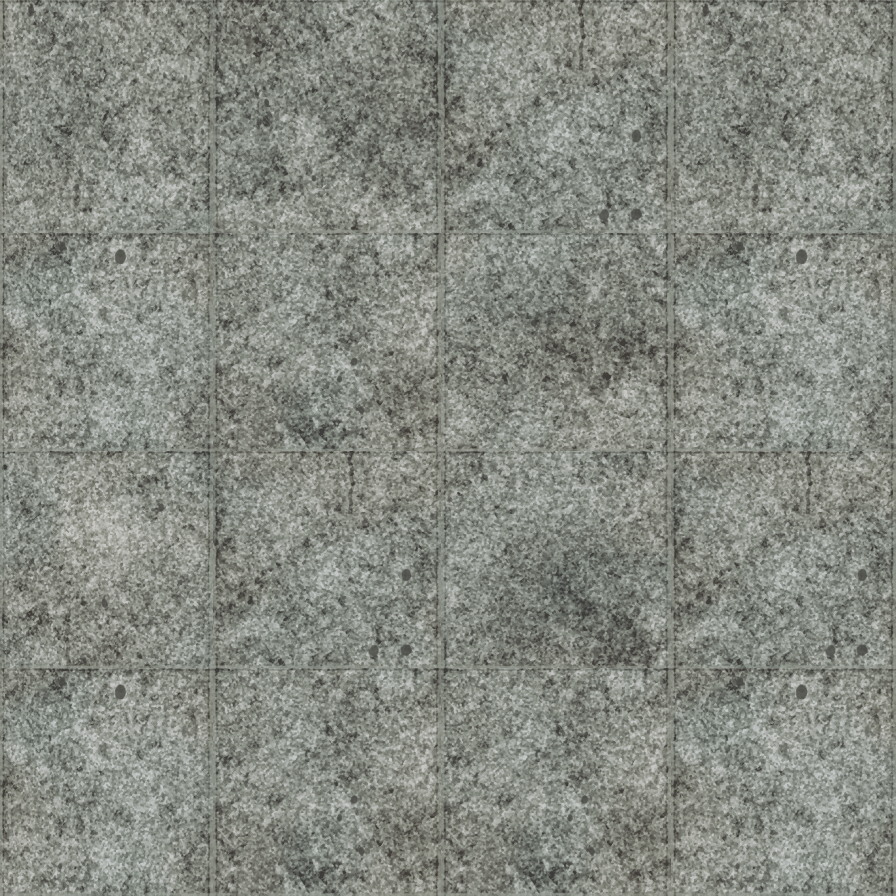
Give the GLSL for this texture, as a Shadertoy shader.

```glsl
// Weathered grey concrete slabs, four by four, with raised joints, stains and pits.

// Slab design of each place, rows from the bottom up
const int DESIGN[16] = int[16](3, 4, 4, 3,  6, 2, 7, 2,  3, 4, 5, 3,  0, 1, 2, 0);

// Main stain of each design: centre, radius, change of tone
const vec4 STAIN[8] = vec4[8](
    vec4(.30, .45, .35, -.05), vec4(.95, .50, .45, -.08),
    vec4(.05, .40, .25, -.04), vec4(.65, .75, .35, .04),
    vec4(.32, .16, .17, -.11), vec4(.45, .50, .42, -.07),
    vec4(.50, .55, .25, .04), vec4(.60, .20, .45, -.08));

float hash(vec2 p) {
    vec3 q = fract(p.xyx * .1031);
    q += dot(q, q.yzx + 33.33);
    return fract((q.x + q.y) * q.z);
}

// Cellular noise: x = distance to the nearest point, y = blended cell value
vec2 cellular(vec2 p) {
    float nearest = 9., sum = 0., total = 0.;
    for (int y = -1; y <= 1; y++)
    for (int x = -1; x <= 1; x++) {
        vec2 cell = floor(p) + vec2(x, y);
        vec2 d = cell + vec2(hash(cell), hash(cell + 71.3)) - p;
        float r = dot(d, d), weight = exp(-5. * r);
        nearest = min(nearest, r);
        sum += weight * hash(cell + 19.7);
        total += weight;
    }
    return vec2(sqrt(nearest), sum / total);
}

// Soft-edged band of the given half width
float band(float d, float halfWidth, float soft) {
    return 1. - smoothstep(halfWidth - soft, halfWidth + soft, abs(d));
}

void mainImage(out vec4 fragColor, in vec2 fragCoord) {
    vec2 uv = fragCoord / iResolution.xy;
    float soft = .8 / iResolution.y;

    // Slightly uneven grid of slabs
    vec2 rest = 1. - uv;
    vec2 grid = 4. * (uv + uv * rest * vec2(.12 * rest.x * rest.x, .15 * (uv.y - .4)));
    ivec2 place = clamp(ivec2(floor(grid)), 0, 3);
    int design = DESIGN[place.y * 4 + place.x];
    vec2 q = fract(grid);
    vec2 seed = float(design) * vec2(23, 41) + 7.;
    vec2 p = q + seed;

    // Cloudy mottling, weaker in the broad octaves
    vec2 warped = p + .012 * sin(q.yx * 43. + 2. * sin(q * 29.));
    float mottle = 0., freq = 2.7;
    for (int i = 0; i < 5; i++) {
        mottle += (.5 + .13 * float(i)) * (cellular(warped * freq).y - .5);
        freq *= 2.03;
    }
    float tone = .558 + .095 * mottle + .02 * (hash(seed) - .5);

    // Stains with ragged edges
    vec4 stain = STAIN[design];
    vec2 ragged = q + .12 * vec2(mottle, -mottle);
    tone += stain.w * (1. - smoothstep(.5, 1.2, length(ragged - stain.xy) / stain.z));
    vec2 second = vec2(1.22 - stain.x, stain.y + .1);
    tone += .6 * stain.w * (1. - smoothstep(.4, 1.2, length(ragged - second) / stain.z));
    if (design == 1) tone -= .07 * band(ragged.y - .22, .02, .04);

    // Fine grain and clusters of ragged dark speckles
    vec2 rough = p + .006 * sin(q.yx * 190. + 2. * sin(q * 131.));
    tone += .17 * (cellular(rough * 61.).y - .5) + .30 * (cellular(p * 107. + 5.).y - .5);
    vec2 speckle = cellular(rough * vec2(33, 24));
    float clusters = smoothstep(.1, -.4, mottle);
    tone -= .15 * clusters * smoothstep(.55, .2, speckle.x) * smoothstep(.4, .7, speckle.y);

    // Pits: three large in one design, one in another, small elsewhere
    for (int i = 1; i <= 3; i++) {
        vec2 pit = vec2(hash(seed + float(i)), hash(seed - 9. * float(i)));
        float radius = .011;
        if (design == 2) {
            pit = vec2(i == 1 ? .71 : .85, i == 3 ? .43 : .08);
            radius = .022;
        } else if (design == 3 && i == 1) {
            pit = vec2(.58, .89);
            radius = .026;
        }
        float d = length((q - pit) * vec2(1, .75)) + .006 * mottle;
        tone = mix(tone, .28, .8 * band(d, radius, 4. * soft));
    }

    // Nearly straight cracks running in from a slab edge
    float wander = .004 * sin(q.y * 31.) + .003 * sin(q.y * 77.);
    if (design == 2)
        tone -= .17 * band(q.x - .61 - wander, .008, 4. * soft) * smoothstep(.68, .74, q.y);
    if (design == 6)
        tone -= .13 * band(q.x - .33 - wander, .01, 4. * soft) * smoothstep(.33, .2, q.y);

    // Joints: light ridges with worn dark grooves beside them
    vec2 offset = (grid - round(grid)) / 4.;
    offset += .0003 * sin(uv.yx * 90. + sin(uv.yx * 37.));
    float wear = .5 + .5 * smoothstep(.3, .65, cellular(uv * 45.).y);
    tone -= .04 * band(offset.x, .008, .005) + .02 * band(offset.y, .006, .004);
    tone = mix(tone, .57, .7 * wear * band(offset.x, .003, soft));
    tone = mix(tone, .60, .7 * wear * band(offset.y - .0015, .0015, soft));
    tone -= .12 * wear * band(abs(offset.x) - .0045, .0009, soft);
    tone -= .13 * wear * band(offset.y + .0016, .001, soft);

    // Grey ramp with faint warm and cool drifts
    vec3 dark = vec3(.33, .33, .31), mid = vec3(.53, .55, .51), light = vec3(.68, .69, .67);
    float t = (clamp(tone, .24, .78) - .33) / .21;
    vec3 color = dark + (mid - dark) * min(t, 1.) + (light - mid) * max(t - 1., 0.) / .7;
    float drift = cellular(p * 3.1 + 50.).y - .5;
    color += drift * vec3(.018, -.004, -.014);
    fragColor = vec4(color, 1);
}
```
